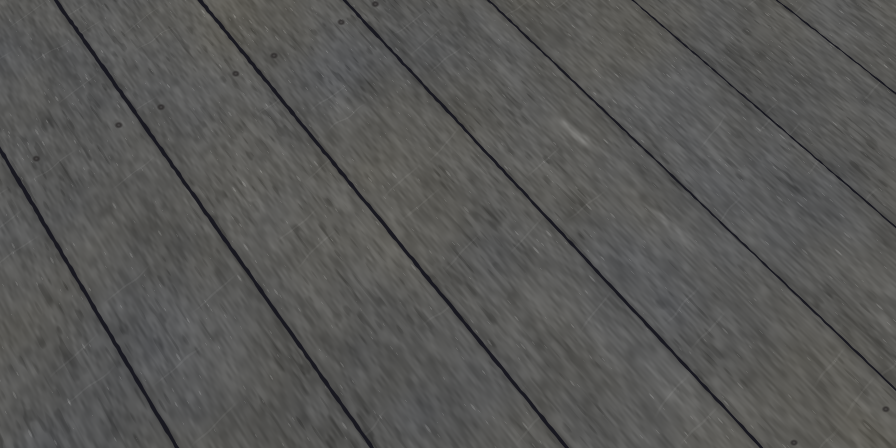
Reproduce this texture procedurally as a Shadertoy shader.

```glsl
// Weathered grey deck boards running diagonally in perspective, with dark gaps, nails and scuffs.
#define SPACING_TOP 0.322
#define SPACING_BOTTOM 0.435
#define OFFSET_TOP -0.198
#define OFFSET_BOTTOM 0.396
#define GAP_WIDE 0.0036
#define GAP_THIN 0.0017
#define GRAIN_STRENGTH 0.115
#define BLOTCH_STRENGTH 0.085
#define NAIL_RADIUS 0.0085

const vec3 WOOD = vec3(0.346, 0.345, 0.337);
const vec3 GAP = vec3(0.085, 0.085, 0.115);
const vec3 WARM = vec3(0.020, 0.010, -0.016);

float hash(vec2 p) {
    vec3 q = fract(vec3(p.xyx) * 0.1031);
    q += dot(q, q.yzx + 33.33);
    return fract((q.x + q.y) * q.z);
}

float noise(vec2 p) {
    vec2 i = floor(p), f = fract(p);
    f = f * f * (3.0 - 2.0 * f);
    return mix(mix(hash(i), hash(i + vec2(1, 0)), f.x),
               mix(hash(i + vec2(0, 1)), hash(i + vec2(1, 1)), f.x), f.y);
}

float fbm(vec2 p) {
    float sum = 0.0, amp = 0.5;
    for (int i = 0; i < 4; i++) {
        sum += amp * noise(p);
        p = p * 2.03 + 17.1;
        amp *= 0.5;
    }
    return sum / 0.9375;
}

// Scattered short streaks: one candidate per cell, kept with the given chance
float flecks(vec2 p, float chance) {
    vec2 id = floor(p);
    vec2 centre = 0.3 + 0.4 * vec2(hash(id + 3.7), hash(id + 9.2));
    vec2 size = vec2(0.11, 0.28) * (0.5 + 0.6 * hash(id + 5.1));
    float d = length((fract(p) - centre) / size);
    return step(hash(id), chance) * (1.0 - smoothstep(0.4, 1.0, d));
}

// Faint, nearly straight scratches across the grain
float crossCracks(vec2 g) {
    vec2 p = vec2(g.x * 8.0, g.y * 14.0 + 0.12 * noise(g * 30.0));
    vec2 id = floor(p), f = fract(p);
    float y = 0.5 + 0.3 * (hash(id + 7.0) - 0.5) * (f.x - 0.5);
    float line = 1.0 - smoothstep(0.01, 0.045, abs(f.y - y));
    float ends = smoothstep(0.0, 0.3, f.x) * smoothstep(1.0, 0.7, f.x);
    return line * ends * step(hash(id + 41.0), 0.2);
}

void mainImage(out vec4 fragColor, in vec2 fragCoord) {
    vec2 p = fragCoord / iResolution.y;
    float px = 1.0 / iResolution.y;

    // Deck coordinates: u counts boards, g is measured across and along the grain
    float t = 1.0 - p.y;
    float spacing = mix(SPACING_TOP, SPACING_BOTTOM, t);
    float u = (p.x - mix(OFFSET_TOP, OFFSET_BOTTOM, t)) / spacing;
    float board = floor(u);
    vec2 g = vec2(u * 0.27, 0.26 * u - 1.71 / spacing);
    vec2 b = g + vec2(3.1, 7.7) * hash(vec2(board, 2.0)) + 20.0;

    // Broad stains, then long and fine grain
    float stain = fbm(b * vec2(9.0, 4.0)) - 0.5;
    float mottle = fbm(b * vec2(34.0, 20.0) + 31.0) - 0.5;
    float grain = 0.42 * noise(b * vec2(100.0, 18.0))
                + 0.58 * noise(b * vec2(210.0, 48.0)) - 0.5;
    float light = BLOTCH_STRENGTH * (stain + 0.5 * mottle) + GRAIN_STRENGTH * grain;
    light += 0.012 * (hash(vec2(board, 8.0)) - 0.5);
    vec3 col = WOOD + light;
    col += WARM * 1.8 * (fbm(g * 3.2 + 12.0) - 0.46);

    // Dark pores, pale chips and cross scratches
    float pores = smoothstep(0.66, 0.9, noise(b * vec2(150.0, 28.0) + 60.0));
    col -= 0.05 * pores * smoothstep(0.35, 0.65, fbm(b * 6.0 + 5.0));
    col += 0.08 * flecks(b * vec2(42.0, 24.0), 0.09);
    col += 0.06 * flecks(b * vec2(75.0, 42.0) + 13.0, 0.10);
    col += 0.03 * crossCracks(b);

    // Two pale scuffs in line on one board
    for (int i = 0; i < 2; i++) {
        vec2 d = vec2((u - 3.675) * 0.27, (t - 0.30 - 0.208 * float(i)) * 1.35);
        float scuff = exp(-dot(d * vec2(95.0, 19.0), d * vec2(95.0, 19.0)));
        col += 0.13 * scuff * (0.3 + noise(b * vec2(150.0, 50.0)));
    }

    // Two rows of nails, a pair on every board
    for (int row = 0; row < 2; row++) {
        for (int side = 0; side < 2; side++) {
            float nailU = board + (side == 0 ? 0.19 : 0.84);
            float nailT = 0.376 + 0.979 * float(row) - 0.115 * nailU;
            float nailS = mix(SPACING_TOP, SPACING_BOTTOM, nailT);
            vec2 nail = vec2(mix(OFFSET_TOP, OFFSET_BOTTOM, nailT) + nailU * nailS, 1.0 - nailT);
            float r = length((p - nail) * vec2(1.0, 1.25));
            float head = 1.0 - smoothstep(NAIL_RADIUS - 2.0 * px, NAIL_RADIUS + px, r);
            float core = 1.0 - smoothstep(0.0, NAIL_RADIUS * 0.6, r);
            col = mix(col, vec3(0.17, 0.16, 0.16), 0.8 * head);
            col += 0.07 * core;
        }
    }

    // Narrow gaps, thinner toward the right, with finely chipped and shaded edges
    float gapId = floor(u + 0.5);
    float edge = abs(u - gapId) * spacing * 0.74;
    float halfWidth = mix(GAP_WIDE, GAP_THIN, smoothstep(1.8, 5.0, gapId));
    float chips = noise(vec2(g.y * 75.0, gapId * 7.0 + step(gapId, u)));
    halfWidth += 0.0018 * (chips - 0.5);
    col *= 1.0 - 0.14 * exp(-max(edge - halfWidth, 0.0) * 190.0);
    float gap = 1.0 - smoothstep(halfWidth - 0.6 * px, halfWidth + 0.6 * px, edge);
    col = mix(col, GAP, gap * 0.95);

    fragColor = vec4(clamp(col, 0.0, 1.0), 1.0);
}
```
